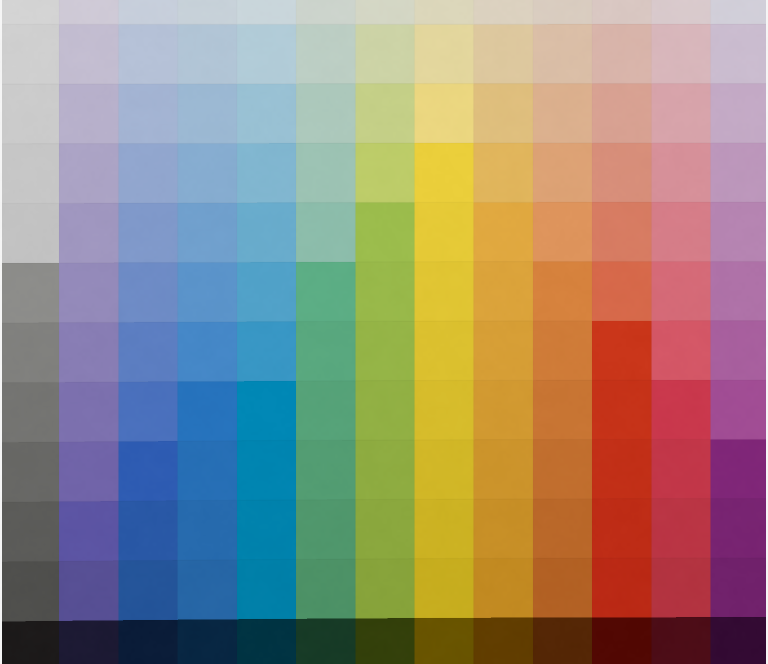
Write a Shadertoy shader that draws this background.

```glsl
#define COLUMN_PITCH 0.0771
#define ROW_PITCH 0.0893
#define FIRST_ROW 0.0365
#define EDGE_SAG 0.007
#define SEAM_WIDTH 0.0016
#define SEAM_DEPTH 0.035
#define GRAIN 0.012
#define MARGIN 0.0026
#define PAPER vec3(0.96)

// Column swatches: palest tint at the top
const vec3 PALE[13] = vec3[13](
    vec3(.83, .83, .83), vec3(.81, .79, .84), vec3(.78, .81, .86), vec3(.78, .82, .85),
    vec3(.79, .84, .86), vec3(.80, .83, .80), vec3(.83, .84, .77), vec3(.86, .84, .73),
    vec3(.86, .82, .75), vec3(.85, .80, .75), vec3(.85, .78, .76), vec3(.85, .79, .80),
    vec3(.82, .81, .85));

// Strongest tint, just above the pure hue
const vec3 TINT[13] = vec3[13](
    vec3(.76, .76, .76), vec3(.44, .39, .66), vec3(.29, .44, .74), vec3(.27, .53, .78),
    vec3(.22, .59, .77), vec3(.55, .74, .67), vec3(.74, .80, .41), vec3(.92, .84, .50),
    vec3(.88, .71, .36), vec3(.87, .58, .36), vec3(.84, .41, .29), vec3(.83, .34, .40),
    vec3(.63, .30, .58));

// Pure hue, where the column steps in saturation
const vec3 PURE[13] = vec3[13](
    vec3(.55, .55, .54), vec3(.36, .33, .64), vec3(.18, .36, .70), vec3(.15, .45, .74),
    vec3(.00, .53, .71), vec3(.36, .68, .52), vec3(.61, .74, .30), vec3(.92, .81, .23),
    vec3(.88, .66, .25), vec3(.84, .51, .24), vec3(.79, .21, .10), vec3(.79, .22, .30),
    vec3(.50, .15, .47));

// Deepest shade above the dark band
const vec3 DEEP[13] = vec3[13](
    vec3(.31, .31, .30), vec3(.34, .31, .58), vec3(.14, .33, .60), vec3(.15, .40, .65),
    vec3(.00, .50, .66), vec3(.30, .57, .40), vec3(.53, .64, .23), vec3(.78, .68, .12),
    vec3(.76, .54, .13), vec3(.70, .38, .14), vec3(.73, .16, .08), vec3(.70, .20, .25),
    vec3(.44, .13, .42));

// Dark band along the bottom
const vec3 DARK[13] = vec3[13](
    vec3(.11, .10, .10), vec3(.11, .10, .20), vec3(.04, .11, .22), vec3(.03, .15, .26),
    vec3(.00, .20, .26), vec3(.09, .23, .15), vec3(.20, .25, .04), vec3(.41, .33, .00),
    vec3(.38, .24, .00), vec3(.33, .15, .02), vec3(.32, .03, .01), vec3(.30, .05, .09),
    vec3(.20, .04, .20));

// Row at which each column reaches its pure hue
const float PURE_ROW[13] = float[13](5., 9., 8., 7., 7., 5., 4., 3., 4., 5., 6., 7., 8.);

float hash(vec2 p) {
    return fract(sin(dot(p, vec2(127.1, 311.7))) * 43758.5453);
}

float noise(vec2 p) {
    vec2 i = floor(p), f = fract(p);
    f = f * f * (3.0 - 2.0 * f);
    return mix(mix(hash(i), hash(i + vec2(1, 0)), f.x),
               mix(hash(i + vec2(0, 1)), hash(i + vec2(1, 1)), f.x), f.y);
}

vec3 swatch(int column, float row) {
    if (row > 10.5) return DARK[column];
    float pureRow = PURE_ROW[column];
    if (row < pureRow) return mix(PALE[column], TINT[column], row / (pureRow - 1.0));
    return mix(PURE[column], DEEP[column], (row - pureRow) / (10.0 - pureRow));
}

vec3 chart(vec2 uv) {
    if (abs(uv.x - 0.5) > 0.5 - MARGIN) return PAPER;

    // Grid coordinates counted from the top left; rows sag to the left
    float depth = 1.0 - uv.y;
    depth -= EDGE_SAG * depth * (1.0 - uv.x) * (1.0 - uv.x);
    vec2 grid = vec2(uv.x / COLUMN_PITCH, (depth - FIRST_ROW) / ROW_PITCH + 1.0);
    int column = clamp(int(grid.x), 0, 12);
    vec3 color = swatch(column, clamp(floor(grid.y), 0.0, 11.0));

    // Faint creases where swatches meet
    vec2 gap = abs(grid - round(grid)) * vec2(COLUMN_PITCH, ROW_PITCH);
    vec2 seam = 1.0 - smoothstep(vec2(0.0), vec2(SEAM_WIDTH), gap);
    return color * (1.0 - SEAM_DEPTH * max(seam.x * 0.5, seam.y));
}

void mainImage(out vec4 fragColor, in vec2 fragCoord) {
    // Average a 2x2 set of samples for smooth edges
    vec3 color = vec3(0.0);
    for (int i = 0; i < 4; i++) {
        vec2 offset = vec2(i % 2, i / 2) * 0.5 - 0.25;
        color += 0.25 * chart((fragCoord + offset) / iResolution.xy);
    }

    // Soft paint mottling
    vec2 p = fragCoord / iResolution.y;
    float mottle = 0.6 * noise(p * 45.0) + 0.4 * noise(p * 150.0) - 0.5;
    fragColor = vec4(color + GRAIN * mottle, 1.0);
}
```
